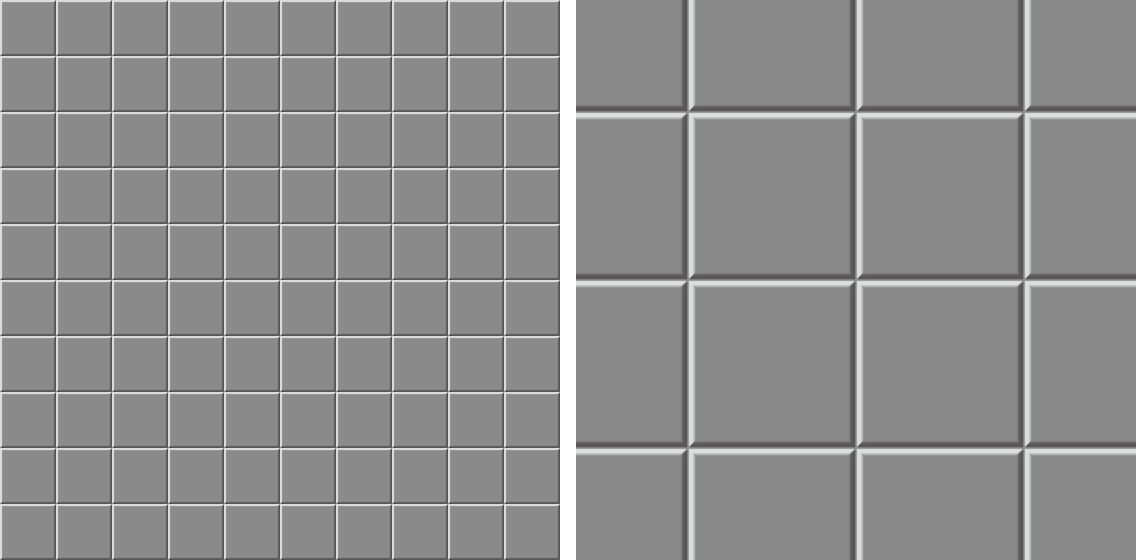
Left, the full canvas; right, a detail of the centre.
Write a three.js fragment shader that draws this pattern.

```glsl
// A square grid of flat grey tiles with raised, bevelled rims, lit from the upper left.
// Each rim is a soft profile of the distance to the nearest tile edge; the left and
// top edges take the highlight, the right and bottom ones the shadow, mitred at corners.

varying vec2 vUv;

const float TILES = 10.0;                        // repeats across and down

const vec3 FACE_COLOR      = vec3(0.54, 0.54, 0.54);
const vec3 HIGHLIGHT_COLOR = vec3(0.86, 0.87, 0.87);
const vec3 SHADOW_COLOR    = vec3(0.35, 0.34, 0.34);

// Widths as fractions of a tile
const float SEAM_SOFTNESS  = 0.010;              // blend across the joint
const float MITRE_SOFTNESS = 0.010;              // blend along the corner diagonals
const vec2  HIGHLIGHT_FADE = vec2(0.024, 0.051); // start and end of the falloff
const vec2  SHADOW_FADE    = vec2(0.022, 0.047);

// Strength of a rim: rises at the joint, holds, then fades into the face
float rimProfile(float edgeDistance, vec2 fade) {
  float rise = smoothstep(0.0, SEAM_SOFTNESS, edgeDistance);
  float fall = 1.0 - smoothstep(fade.x, fade.y, edgeDistance);
  return rise * fall;
}

void main() {
  vec2 tile = fract(vUv * TILES);

  // Distances to the lit pair and the shaded pair of edges
  float litDistance    = min(tile.x, 1.0 - tile.y);
  float shadedDistance = min(1.0 - tile.x, tile.y);
  float edgeDistance   = min(litDistance, shadedDistance);

  // Shade both rims, then choose the one on this side of the mitre
  vec3 litRim    = mix(FACE_COLOR, HIGHLIGHT_COLOR, rimProfile(edgeDistance, HIGHLIGHT_FADE));
  vec3 shadedRim = mix(FACE_COLOR, SHADOW_COLOR, rimProfile(edgeDistance, SHADOW_FADE));
  float litSide  = smoothstep(-MITRE_SOFTNESS, MITRE_SOFTNESS, shadedDistance - litDistance);

  gl_FragColor = vec4(mix(shadedRim, litRim, litSide), 1.0);
}
```
